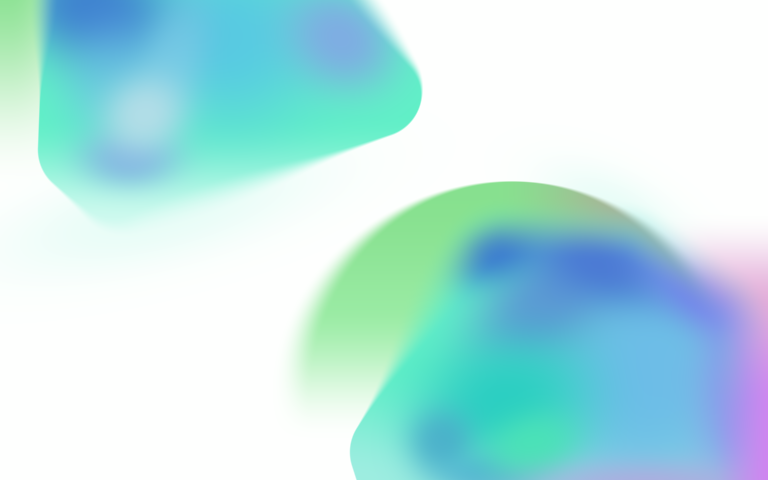
This background is drawn by a WebGL 2 fragment shader. Its source:

```glsl
#version 300 es
precision highp float;
// Two soft gradient blobs on white: a mint one at the upper left, and a
// blue-teal one in front of a green disc and a pink haze at the lower right.
// Outlines are rounded polygons of varying blur, filled with elliptical glows.

uniform vec2 u_resolution;
out vec4 fragColor;

const vec3 WHITE = vec3(0.995, 1.0, 0.995);
const vec3 MINT = vec3(0.38, 0.94, 0.78);
const vec3 PALE_MINT = vec3(0.82, 0.98, 0.94);
const vec3 GREEN = vec3(0.53, 0.88, 0.56);
const vec3 BLUE = vec3(0.23, 0.48, 0.81);
const vec3 CYAN = vec3(0.34, 0.79, 0.89);
const vec3 SKY = vec3(0.43, 0.74, 0.91);
const vec3 PERIWINKLE = vec3(0.50, 0.67, 0.89);
const vec3 VIOLET = vec3(0.45, 0.50, 0.92);
const vec3 TEAL = vec3(0.17, 0.81, 0.76);
const vec3 ORCHID = vec3(0.81, 0.52, 0.94);
const vec3 ROSE = vec3(0.89, 0.68, 0.85);

// Elliptical bell, 1 at the centre, turned by an angle.
float bell(vec2 p, vec2 centre, vec2 radii, float angle) {
  float c = cos(angle), s = sin(angle);
  vec2 q = mat2(c, -s, s, c) * (p - centre) / radii;
  return exp(-pow(dot(q, q), 1.25));
}

// Blends a tinted bell over a base colour.
vec3 glow(vec3 base, vec2 p, vec2 centre, vec2 radii, float angle, vec3 tint, float amount) {
  return mix(base, tint, amount * bell(p, centre, radii, angle));
}

// Signed distance to a polygon of six corners, rounded outwards.
float roundedPolygon(vec2 p, vec2 corners[6], float radius) {
  float nearest = 1e5, side = 1.0;
  for (int i = 0; i < 6; i++) {
    vec2 a = corners[i], b = corners[(i + 5) % 6];
    vec2 edge = b - a, w = p - a;
    vec2 off = w - edge * clamp(dot(w, edge) / dot(edge, edge), 0.0, 1.0);
    nearest = min(nearest, dot(off, off));
    bvec3 cross = bvec3(p.y >= a.y, p.y < b.y, edge.x * w.y > edge.y * w.x);
    if (all(cross) || !any(cross)) side = -side;
  }
  return side * sqrt(nearest) - radius;
}

// Coverage of a shape from its distance and half blur width.
float cover(float dist, float blur) {
  float w = max(blur, 0.8 / u_resolution.y);
  return 1.0 - smoothstep(-w, w, dist);
}

vec3 upperFill(vec2 p) {
  vec3 c = mix(MINT, PALE_MINT, smoothstep(0.76, 0.52, p.y));
  c = glow(c, p, vec2(0.48, 0.92), vec2(0.19, 0.19), 0.0, CYAN, 0.95);
  c = glow(c, p, vec2(0.71, 0.92), vec2(0.12, 0.10), -0.6, PERIWINKLE, 0.95);
  c = glow(c, p, vec2(0.20, 0.98), vec2(0.17, 0.12), -0.3, BLUE, 0.95);
  c = glow(c, p, vec2(0.24, 0.83), vec2(0.11, 0.13), 0.0, SKY, 0.6);
  c = glow(c, p, vec2(0.27, 0.67), vec2(0.10, 0.06), 0.0, PERIWINKLE, 0.8);
  c = glow(c, p, vec2(0.36, 0.87), vec2(0.07, 0.14), -0.3, vec3(0.50, 0.80, 0.91), 0.7);
  return glow(c, p, vec2(0.30, 0.76), vec2(0.09, 0.08), 0.5, vec3(0.72, 0.87, 0.91), 0.9);
}

vec3 lowerFill(vec2 p) {
  vec3 c = mix(MINT, vec3(0.62, 0.93, 0.88), smoothstep(0.25, 0.0, p.y));
  c = glow(c, p, vec2(1.34, 0.22), vec2(0.25, 0.30), 0.0, SKY, 1.0);
  c = glow(c, p, vec2(1.13, 0.36), vec2(0.16, 0.10), 0.6, vec3(0.36, 0.58, 0.83), 0.9);
  c = glow(c, p, vec2(1.05, 0.16), vec2(0.18, 0.13), 0.2, TEAL, 1.0);
  c = glow(c, p, vec2(0.92, 0.08), vec2(0.07, 0.07), 0.0, vec3(0.28, 0.66, 0.79), 0.8);
  c = glow(c, p, vec2(1.02, 0.01), vec2(0.11, 0.05), 0.0, vec3(0.28, 0.68, 0.82), 0.8);
  c = glow(c, p, vec2(1.11, 0.07), vec2(0.10, 0.07), 0.3, vec3(0.29, 0.89, 0.71), 0.9);
  c = glow(c, p, vec2(1.03, 0.48), vec2(0.11, 0.07), 0.3, BLUE, 0.95);
  c = glow(c, p, vec2(1.25, 0.45), vec2(0.16, 0.08), -0.3, vec3(0.29, 0.47, 0.83), 0.95);
  c = glow(c, p, vec2(1.47, 0.38), vec2(0.15, 0.07), -0.6, VIOLET, 0.9);
  c = glow(c, p, vec2(1.54, 0.18), vec2(0.09, 0.22), 0.0, vec3(0.56, 0.58, 0.93), 0.9);
  return glow(c, p, vec2(1.35, -0.02), vec2(0.26, 0.06), 0.0, vec3(0.70, 0.66, 0.87), 0.85);
}

void main() {
  vec2 p = gl_FragCoord.xy / u_resolution.y;
  p.x += 0.8 - 0.5 * u_resolution.x / u_resolution.y;

  // Hazes behind the shapes.
  vec3 color = mix(WHITE, GREEN, smoothstep(0.60, 1.08, p.y) * smoothstep(0.22, 0.0, p.x - 0.02));
  color = glow(color, p, vec2(0.34, 0.56), vec2(0.34, 0.10), 0.25, PALE_MINT, 0.5);
  color = glow(color, p, vec2(1.28, 0.55), vec2(0.16, 0.08), -0.5, PALE_MINT, 0.5);
  float haze = smoothstep(0.56, 0.36, p.y) * smoothstep(1.30, 1.50, p.x);
  color = mix(color, mix(ORCHID, ROSE, smoothstep(0.15, 0.40, p.y)), haze);

  // Green disc, sharp at its top and fading towards the ground.
  float disc = length(p - vec2(1.067, 0.167)) - 0.455;
  float discBlur = 0.002 + 0.18 * pow(p.x - 1.08, 2.0);
  vec3 discColor = mix(GREEN, vec3(0.69, 0.66, 0.60), smoothstep(1.02, 1.38, p.x));
  discColor = mix(vec3(0.62, 0.93, 0.66), discColor, smoothstep(0.25, 0.60, p.y));
  color = mix(color, discColor, cover(disc, discBlur) * smoothstep(0.08, 0.36, p.y));

  // Lower blob, sharp only at its left foot.
  vec2 lower[6] = vec2[6](vec2(0.823, 0.058), vec2(1.052, 0.433), vec2(1.292, 0.427),
    vec2(1.458, 0.313), vec2(1.44, -0.17), vec2(0.896, -0.17));
  float lowerBlur = 0.002 + 0.065 * smoothstep(0.10, 0.48, p.y + max(p.x - 1.1, 0.0));
  color = mix(color, lowerFill(p), cover(roundedPolygon(p, lower, 0.094), lowerBlur));

  // Upper blob, blurred along its underside and upper corners.
  vec2 upper[6] = vec2[6](vec2(0.785, 0.808), vec2(0.246, 0.621), vec2(0.173, 0.688),
    vec2(0.19, 1.125), vec2(0.36, 1.2), vec2(0.535, 1.15));
  float upperBlur = 0.002 + 0.035 * bell(p, vec2(0.43, 0.58), vec2(0.24, 0.12), 0.3)
    + 0.03 * smoothstep(0.78, 1.0, p.y);
  color = mix(color, upperFill(p), cover(roundedPolygon(p, upper, 0.094), upperBlur));

  fragColor = vec4(color, 1.0);
}
```
